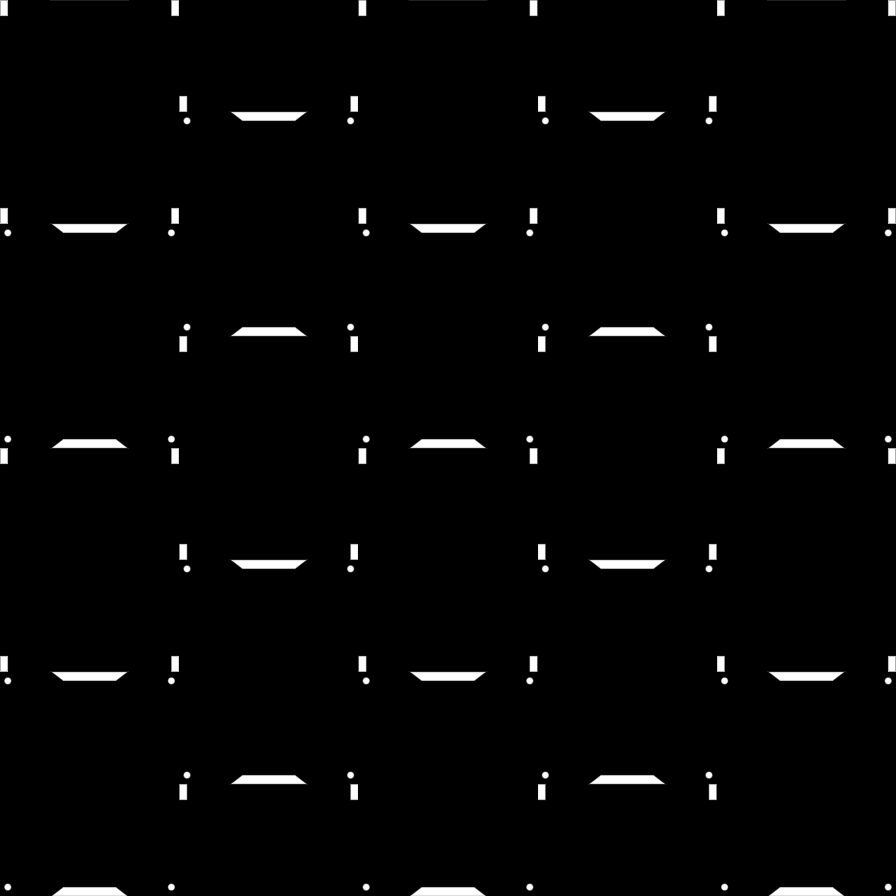
This pattern is drawn by a three.js fragment shader. Its source:

```glsl
varying vec2 vUv;

const vec2 CELL = vec2(0.2, 0.5);
const float ROW_SHIFT = 0.125;
const float EDGE = 0.001;
const vec3 INK = vec3(0.995);
const vec3 GROUND = vec3(0.0);

float boxDistance(vec2 p, vec2 halfSize) {
  vec2 d = abs(p) - halfSize;
  return length(max(d, 0.0)) + min(max(d.x, d.y), 0.0);
}

float discDistance(vec2 p, float radius) {
  return length(p) - radius;
}

// Symmetric in x; half widths are given at the lower and upper edges
float trapezoidDistance(vec2 p, float lowHalf, float highHalf, float halfHeight) {
  float slope = (highHalf - lowHalf) / (2.0 * halfHeight);
  float halfWidth = 0.5 * (lowHalf + highHalf) + slope * p.y;
  float side = (abs(p.x) - halfWidth) / sqrt(1.0 + slope * slope);
  return max(side, abs(p.y) - halfHeight);
}

// Folds each cell about its centre, with alternate columns raised
vec2 foldedCell(vec2 p, vec2 cell, float shift) {
  float column = floor(p.x / cell.x);
  float x = p.x - (column + 0.5) * cell.x;
  float centreY = shift * (1.0 + mod(column, 2.0));
  float y = mod(p.y - centreY + 0.5 * cell.y, cell.y) - 0.5 * cell.y;
  return abs(vec2(x, y));
}

float motifDistance(vec2 p) {
  float bar = trapezoidDistance(p - vec2(0.0, 0.1201), 0.0293, 0.0421, 0.0049);
  float dotMark = discDistance(p - vec2(0.0913, 0.1151), 0.0037);
  float post = boxDistance(p - vec2(0.0955, 0.134), vec2(0.0042, 0.0087));
  return min(bar, min(dotMark, post));
}

void main() {
  vec2 p = foldedCell(vUv, CELL, ROW_SHIFT);
  float coverage = 1.0 - smoothstep(-EDGE, EDGE, motifDistance(p));
  gl_FragColor = vec4(mix(GROUND, INK, coverage), 1.0);
}
```
